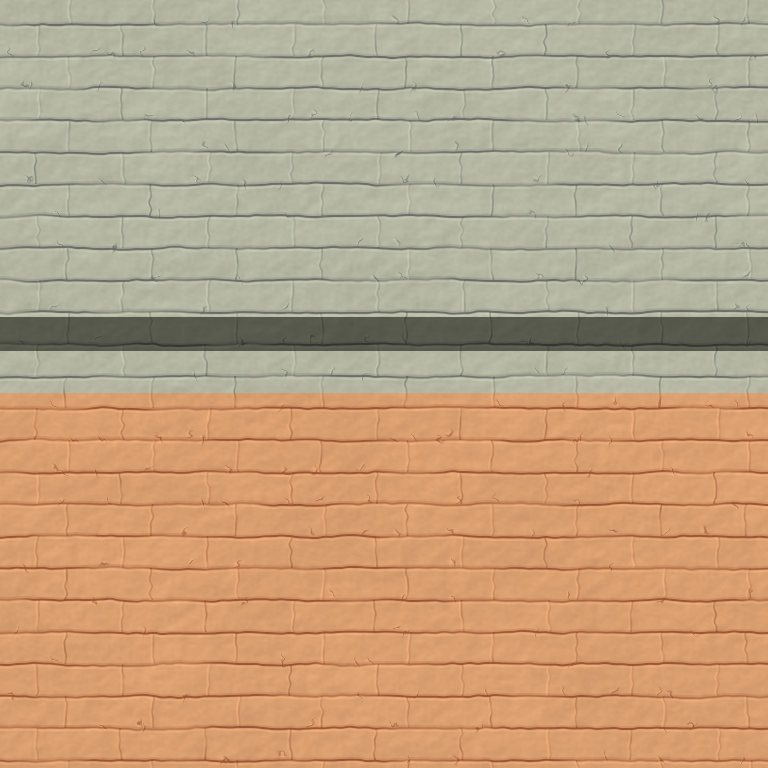
Reproduce this texture procedurally as a WebGL 2 fragment shader.

```glsl
#version 300 es
precision highp float;

uniform vec2 u_resolution;
out vec4 fragColor;

const float ROWS = 24.0;
const float BRICK_WIDTH = 0.1107;
const float BAND_TOP = 0.5872;
const float BAND_BOTTOM = 0.5430;
const float PAINT_SPLIT = 0.4880;

const vec3 SAGE = vec3(0.705, 0.715, 0.632);
const vec3 SAGE_JOINT = vec3(0.35, 0.36, 0.36);
const vec3 ORANGE = vec3(0.855, 0.622, 0.437);
const vec3 ORANGE_JOINT = vec3(0.56, 0.27, 0.15);
const vec3 BAND_TINT = vec3(0.485, 0.49, 0.475);

float hash(vec2 p) {
    return fract(sin(dot(p, vec2(127.1, 311.7))) * 43758.5453);
}

float noise(vec2 p) {
    vec2 i = floor(p), f = fract(p);
    f = f * f * (3.0 - 2.0 * f);
    return mix(mix(hash(i), hash(i + vec2(1, 0)), f.x),
               mix(hash(i + vec2(0, 1)), hash(i + vec2(1, 1)), f.x), f.y);
}

float fbm(vec2 p) {
    float sum = 0.0, amp = 0.5;
    for (int i = 0; i < 4; i++) {
        sum += amp * noise(p);
        p = p * 2.03 + 17.3;
        amp *= 0.5;
    }
    return sum;
}

// Soft stroke around the zero of a signed distance
float stroke(float d, float halfWidth, float px) {
    return 1.0 - smoothstep(halfWidth - 0.6 * px, halfWidth + 0.9 * px, abs(d));
}

float above(float y, float edge, float px) {
    return smoothstep(edge - 0.5 * px, edge + 0.5 * px, y);
}

// Horizontal joints: x = shadow, y = highlight
vec2 bedJoint(vec2 p, float px) {
    float r = (1.0 - p.y) * ROWS + 0.25;
    float line = floor(r + 0.5);
    float wobble = (noise(vec2(p.x * 22.0, line * 7.0)) - 0.5) * 0.0035
                 + (noise(vec2(p.x * 90.0, line * 5.0)) - 0.5) * 0.0015;
    float d = (r - line) / ROWS + wobble - 0.0004;
    float strength = mix(0.3, 1.0, smoothstep(0.2, 0.75, noise(vec2(p.x * 13.0, line * 3.7))));
    float shadow = stroke(d, 0.0009, px) * strength + 0.22 * stroke(d + 0.001, 0.0024, px);
    float glint = stroke(d - 0.0034, 0.0010, px) * (0.4 + 0.6 * noise(vec2(p.x * 30.0, line)));
    return vec2(shadow, glint);
}

// Vertical joints, shifted on every other course
vec2 headJoint(vec2 p, float px) {
    float row = floor((1.0 - p.y) * ROWS + 0.25);
    float start = mix(0.0870, 0.0475, mod(row, 2.0));
    float u = (p.x - start) / BRICK_WIDTH;
    float column = floor(u + 0.5);
    float seed = hash(vec2(column, row));
    float wobble = (noise(vec2(row * 9.0 + column, p.y * 110.0)) - 0.5) * 0.004;
    float d = (u - column) * BRICK_WIDTH + (seed - 0.5) * 0.007 + wobble;
    float worn = 0.35 + 0.65 * noise(vec2(column * 5.0, p.y * 80.0));
    float shadow = stroke(d - 0.0014, 0.0009, px) * mix(0.2, 0.65, seed) * worn;
    float glint = stroke(d + 0.0012, 0.0010, px) * mix(0.9, 0.35, seed);
    return vec2(shadow, glint);
}

// Chips and short cracks gathered around some brick corners
vec2 chips(vec2 p, float px) {
    vec2 cell = floor(p * vec2(18.0, ROWS));
    vec2 marks = vec2(0.0);
    for (int i = 0; i < 2; i++) {
        vec2 id = cell + float(i) * 41.0;
        vec2 spot = vec2(0.2 + 0.6 * hash(id), 0.2 + 0.25 * hash(id + 9.0));
        vec2 q = p - (cell + spot) / vec2(18.0, ROWS);
        float present = step(0.76, hash(id + 23.0));
        float fade = present * (1.0 - smoothstep(0.002, 0.009, length(q)));
        float bend = (noise(p * 190.0) - 0.5) * 0.009;
        float d = dot(q, normalize(vec2(0.6, hash(id + 5.0) * 2.0 - 1.0))) + bend;
        marks += fade * vec2(stroke(d, 0.0007, px) * 0.6, stroke(d + 0.0025, 0.001, px) * 0.7);
    }
    return marks;
}

void main() {
    vec2 p = gl_FragCoord.xy / u_resolution;
    float px = 1.0 / min(u_resolution.x, u_resolution.y);

    // Painted surface lit from the upper left
    vec2 q = p * vec2(48.0, 62.0);
    float relief = fbm(q) - fbm(q + vec2(-0.22, 0.28));
    float grain = noise(p * 240.0) - 0.5;
    float mottling = fbm(p * vec2(9.0, 14.0)) - 0.47;
    float light = 1.0 + 0.14 * relief + 0.022 * grain + 0.05 * mottling;

    // Two paint colours with their joints
    vec2 joints = bedJoint(p, px) + headJoint(p, px) + chips(p, px);
    float isSage = above(p.y, PAINT_SPLIT, px);
    vec3 color = mix(ORANGE, SAGE, isSage) * light;
    color *= 1.0 + 0.085 * min(joints.y, 1.0);
    color = mix(color, mix(ORANGE_JOINT, SAGE_JOINT, isSage), 0.8 * min(joints.x, 1.0));

    // Translucent dark stripe
    float band = above(p.y, BAND_BOTTOM, px) - above(p.y, BAND_TOP, px);
    color *= mix(vec3(1.0), BAND_TINT, band);
    fragColor = vec4(color, 1.0);
}
```
